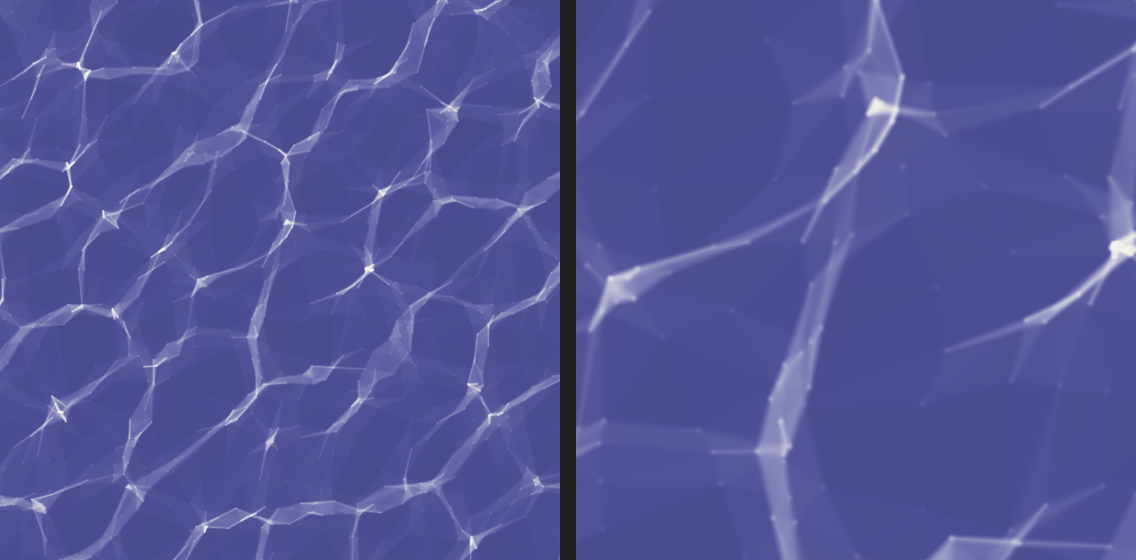
Left, the full canvas; right, a detail of the centre.
A WebGL 2 fragment shader for this texture:

```glsl
#version 300 es
precision highp float;

uniform vec2 u_resolution;
out vec4 fragColor;

const float GRID = 33.0;  // light mesh cells across the canvas
const int REACH = 3;      // how many cells a ray may wander
const int SIDE = 2 * REACH + 2;

// Unit gradient for a lattice point
vec2 latticeGradient(ivec2 cell) {
    uint h = uint(cell.x + 512) * 1597334677u ^ uint(cell.y + 512) * 3812015801u;
    h = (h ^ (h >> 15)) * 2246822519u;
    h ^= h >> 13;
    float angle = float(h & 65535u) / 65536.0 * 6.28319;
    return vec2(cos(angle), sin(angle));
}

// Analytic slope of gradient noise
vec2 noiseSlope(vec2 p) {
    ivec2 i = ivec2(floor(p));
    vec2 f = fract(p);
    vec2 u = f * f * f * (f * (f * 6.0 - 15.0) + 10.0);
    vec2 du = 30.0 * f * f * (f * (f - 2.0) + 1.0);
    vec2 ga = latticeGradient(i);
    vec2 gb = latticeGradient(i + ivec2(1, 0));
    vec2 gc = latticeGradient(i + ivec2(0, 1));
    vec2 gd = latticeGradient(i + ivec2(1, 1));
    float a = dot(ga, f);
    float b = dot(gb, f - vec2(1.0, 0.0));
    float c = dot(gc, f - vec2(0.0, 1.0));
    float d = dot(gd, f - 1.0);
    return ga + u.x * (gb - ga) + u.y * (gc - ga) + u.x * u.y * (ga - gb - gc + gd)
         + du * (u.yx * (a - b - c + d) + vec2(b, c) - a);
}

// Where a ray through the water surface lands on the floor
vec2 refractRay(vec2 p) {
    // Waves stretched along the rising diagonal
    mat2 waves = mat2(5.2, -7.0, 4.6, 7.4);
    vec2 q = waves * p + 3.7;
    vec2 slope = noiseSlope(q) + 0.24 * noiseSlope(q * 1.9 + 17.3);
    return p + 0.0035 * (slope * waves);
}

float cross2(vec2 a, vec2 b) {
    return a.x * b.y - a.y * b.x;
}

float segmentDistance2(vec2 v, vec2 e) {
    vec2 d = v - e * clamp(dot(v, e) / max(dot(e, e), 1e-10), 0.0, 1.0);
    return dot(d, d);
}

// Light carried to p by one mesh triangle: small triangles are bright
float triangleLight(vec2 p, vec2 a, vec2 b, vec2 c) {
    float blur = 0.0065;
    if (any(lessThan(p, min(a, min(b, c)) - blur)) ||
        any(greaterThan(p, max(a, max(b, c)) + blur))) return 0.0;
    vec2 ab = b - a, bc = c - b, ca = a - c;
    vec2 pa = p - a, pb = p - b, pc = p - c;
    float twiceArea = cross2(ab, bc);
    vec3 sides = vec3(cross2(ab, pa), cross2(bc, pb), cross2(ca, pc)) * sign(twiceArea);
    float inside = min(sides.x, min(sides.y, sides.z));
    float dist = sqrt(min(segmentDistance2(pa, ab),
                      min(segmentDistance2(pb, bc), segmentDistance2(pc, ca))));
    float coverage = smoothstep(-0.5, 0.5, (inside > 0.0 ? dist : -dist) / blur);
    float halfPerimeter = 0.5 * (length(ab) + length(bc) + length(ca));
    float spread = 0.5 * abs(twiceArea) + 0.2 * blur * halfPerimeter;
    return coverage * 0.5 / (GRID * GRID * spread);
}

void main() {
    vec2 p = gl_FragCoord.xy / u_resolution;
    vec2 origin = floor(p * GRID) - float(REACH);

    // Sum the light of all refracted triangles near this point
    float light = 0.0;
    vec2 below[SIDE];
    for (int j = 0; j < SIDE; j++) {
        vec2 left = vec2(0.0), lowerLeft = vec2(0.0);
        for (int i = 0; i < SIDE; i++) {
            vec2 corner = refractRay((origin + vec2(i, j)) / GRID);
            if (i > 0 && j > 0) {
                light += triangleLight(p, lowerLeft, below[i], corner);
                light += triangleLight(p, lowerLeft, corner, left);
            }
            lowerLeft = j > 0 ? below[i] : corner;
            below[i] = corner;
            left = corner;
        }
    }

    // Violet water, brightening to warm white
    float glow = 1.0 - exp(-0.1 * light - 0.003 * light * light);
    vec3 color = mix(vec3(0.278, 0.278, 0.535), vec3(0.95, 0.95, 0.92),
                     pow(vec3(glow), vec3(1.0, 1.0, 0.68)));
    fragColor = vec4(color, 1.0);
}
```
